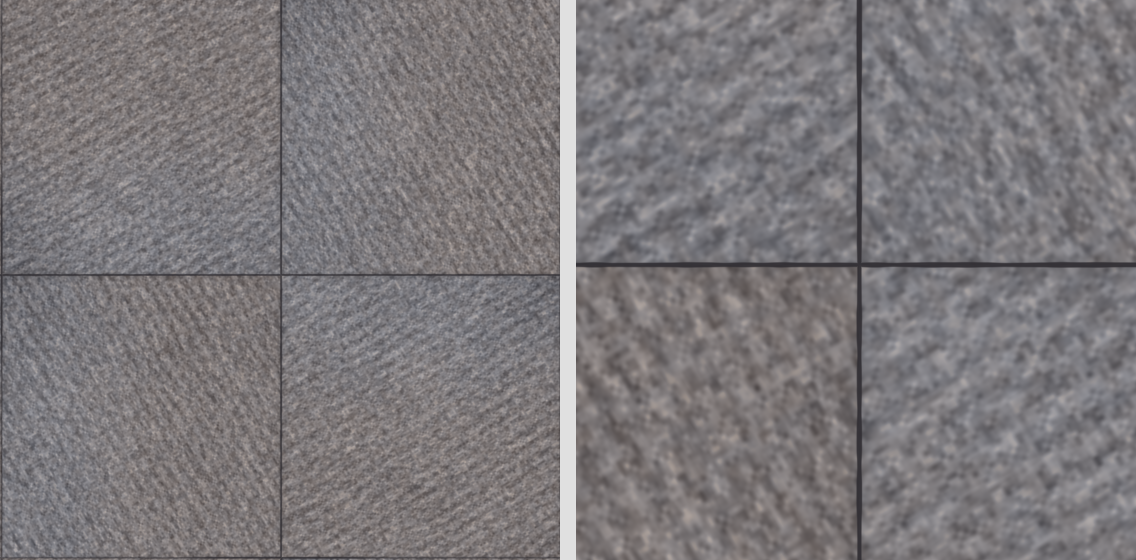
Left, the full canvas; right, a detail of the centre.
A WebGL 2 fragment shader for this texture:

```glsl
#version 300 es
// Two by two grey carpet tiles, each quarter-turned, with diagonal ribs, flecked pile and dark seams.
precision highp float;

uniform vec2 u_resolution;
out vec4 fragColor;

#define SEAM_CROSS vec2(0.502, 0.509)
#define TILE_PITCH vec2(0.499, 0.505)
#define SEAM_HALF_WIDTH 0.0014
#define RIB_PERIOD 0.0215
#define RIB_ANGLE 0.54
#define RIB_DEPTH 0.034
#define GRAIN_DEPTH 0.14
#define FLECK_DEPTH 0.15
#define WARM_GREY vec3(0.490, 0.466, 0.466)
#define COOL_GREY vec3(0.476, 0.472, 0.492)
#define SEAM_COLOR vec3(0.19, 0.18, 0.20)

float hash(vec2 p) {
    vec3 q = fract(vec3(p.xyx) * 0.1031);
    q += dot(q, q.yzx + 33.33);
    return fract((q.x + q.y) * q.z);
}

// Smooth value noise, centred on zero
float noise(vec2 p) {
    vec2 cell = floor(p), f = fract(p);
    f = f * f * (3.0 - 2.0 * f);
    float low = mix(hash(cell), hash(cell + vec2(1, 0)), f.x);
    float high = mix(hash(cell + vec2(0, 1)), hash(cell + vec2(1, 1)), f.x);
    return mix(low, high, f.y) - 0.5;
}

// Turns a tile's coordinates by a whole number of quarter turns
vec2 quarterTurn(vec2 p, float turns) {
    if (turns > 1.5) return -p;
    return turns > 0.5 ? vec2(-p.y, p.x) : p;
}

// Wavering ribs, broken up along their length
float ribs(vec2 p, vec2 seed) {
    float waver = noise(p * vec2(9.0, 14.0) + seed) * 0.012
                + noise(p * vec2(40.0, 60.0) + seed) * 0.006;
    float strength = 0.95 + 1.0 * noise(p * vec2(20.0, 46.0) + seed + 7.0);
    return sin(6.28318 * (p.y + waver) / RIB_PERIOD) * strength;
}

// Yarn grain in two sizes, slightly stretched along the ribs
float pile(vec2 p, vec2 seed) {
    float grain = noise(p * vec2(130.0, 200.0) + seed);
    float fleck = noise(p * vec2(270.0, 310.0) + seed + 51.0);
    return grain * GRAIN_DEPTH + fleck * FLECK_DEPTH;
}

void main() {
    vec2 uv = gl_FragCoord.xy / u_resolution;
    float pixel = 1.0 / min(u_resolution.x, u_resolution.y);

    // Tile layout: one diagonal pair shares a turn, the other pair is opposed
    vec2 grid = (uv - SEAM_CROSS) / TILE_PITCH;
    vec2 tile = floor(grid);
    vec2 parity = mod(tile, 2.0);
    float turns = parity.x == parity.y ? 1.0 : 2.0 * parity.y;
    vec2 local = quarterTurn((fract(grid) - 0.5) * TILE_PITCH, turns);
    vec2 seed = 40.0 + 60.0 * vec2(hash(tile + 11.0), hash(tile + 29.0));

    // Cool sheen on one side of each tile, warm grey on the other
    float cloud = noise(local * 9.0 + seed);
    float cool = smoothstep(0.06, -0.20, local.y + 0.08 * cloud);
    vec3 color = mix(WARM_GREY, COOL_GREY, cool);
    vec2 sheen = local + vec2(0.02, 0.11);
    color += 0.02 * cloud + 0.03 * local.x;
    color += 0.026 * exp(-70.0 * dot(sheen, sheen));
    color -= 0.045 * smoothstep(0.18, 0.0, length(local + 0.25));

    // Ribs and pile
    float c = cos(RIB_ANGLE), s = sin(RIB_ANGLE);
    vec2 along = vec2(c * local.x + s * local.y, c * local.y - s * local.x);
    float yarn = pile(along, seed);
    color += RIB_DEPTH * ribs(along, seed) + yarn;
    color += vec3(0.025, 0.012, -0.005) * smoothstep(0.05, 0.12, yarn);
    color += vec3(0.015, 0.0, -0.015) * noise(along * 110.0 + seed + 90.0);

    // Seams with a soft shadow, fainter along the outer border
    vec2 gap = (0.5 - abs(fract(grid) - 0.5)) * TILE_PITCH;
    float edge = min(gap.x, gap.y) + 0.0006 * noise(uv * 90.0);
    vec2 fromCross = abs(uv - SEAM_CROSS);
    float inner = 1.0 - smoothstep(0.1, 0.2, min(fromCross.x, fromCross.y));
    float strength = mix(0.55, 0.92, inner);
    color *= 1.0 - 0.16 * strength * exp(-edge / 0.004);
    float seam = 1.0 - smoothstep(-pixel, pixel, edge - SEAM_HALF_WIDTH);
    color = mix(color, SEAM_COLOR, strength * seam);

    fragColor = vec4(clamp(color, 0.0, 1.0), 1.0);
}
```
